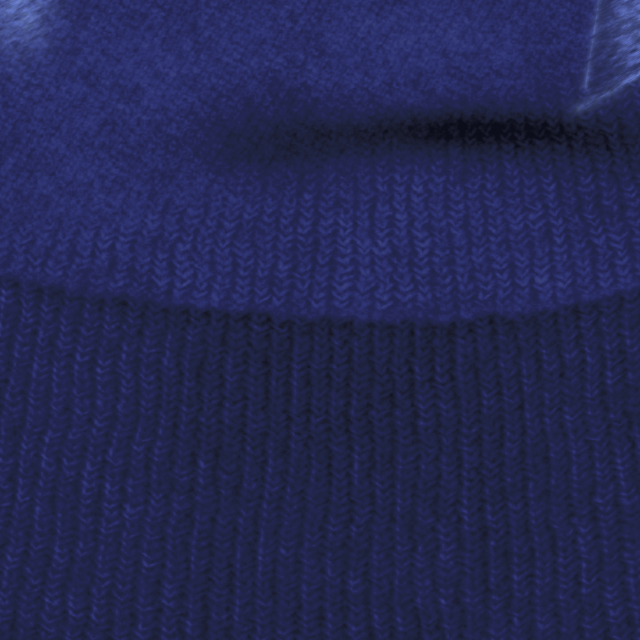
Reproduce this texture procedurally as a WebGL 1 fragment shader.

```glsl
precision highp float;
// Folded blue rib-knit fabric with a turned-up cuff, a shadowed crease and pale rims.
uniform vec2 u_resolution;

float hash(vec2 p) {
  return fract(sin(dot(p, vec2(127.1, 311.7))) * 43758.5453);
}

float noise(vec2 p) {
  vec2 i = floor(p), f = fract(p);
  f = f * f * (3.0 - 2.0 * f);
  float low = mix(hash(i), hash(i + vec2(1.0, 0.0)), f.x);
  float high = mix(hash(i + vec2(0.0, 1.0)), hash(i + vec2(1.0, 1.0)), f.x);
  return mix(low, high, f.y);
}

float fbm(vec2 p) {
  float sum = 0.0, gain = 0.5;
  for (int i = 0; i < 3; i++) {
    sum += gain * noise(p);
    p = p * 2.03 + 17.3;
    gain *= 0.5;
  }
  return sum / 0.875;
}

float blob(vec2 p, vec2 center, vec2 radius) {
  vec2 d = (p - center) / radius;
  return exp(-dot(d, d));
}

float segmentDistance(vec2 p, vec2 a, vec2 b) {
  vec2 d = b - a;
  return length(p - a - d * clamp(dot(p - a, d) / dot(d, d), 0.0, 1.0));
}

// Irregular V stitches: x counts ribs, y counts rows; result is about -1 to 1.
float knit(vec2 p, float slant) {
  p += 0.32 * (vec2(noise(p * 1.1), noise(p * 1.1 + 31.7)) - 0.5);
  float across = abs(fract(p.x) - 0.5);
  float row = p.y - across * slant;
  float gutter = smoothstep(0.2, 0.5, across);
  float strand = 0.5 + 0.5 * cos(6.2832 * row);
  float vary = 0.3 + 1.2 * noise(vec2(p.x * 2.0, row + 0.5));
  float fibre = noise(vec2(p.x * 3.0, row * 3.0)) - 0.5;
  float spine = 1.0 - smoothstep(0.0, 0.13, across);
  return strand * vary * (1.0 - 0.5 * gutter) + 0.4 * fibre - 0.65 * gutter - 0.2 * spine - 0.1;
}

float cuffEdge(float x) {
  float d = x - 0.66;
  return 0.502 + d * d * (d < 0.0 ? 0.16 : 0.43);
}

// Yarn tones, from deep shade to lit fibre.
vec3 yarnColor(float t) {
  vec3 c = mix(vec3(0.045, 0.05, 0.10), vec3(0.10, 0.11, 0.18), clamp(t + 1.0, 0.0, 1.0));
  c = mix(c, vec3(0.12, 0.14, 0.26), clamp(t, 0.0, 1.0));
  c = mix(c, vec3(0.14, 0.15, 0.33), clamp(t - 1.0, 0.0, 1.0));
  c = mix(c, vec3(0.18, 0.20, 0.45), clamp(t - 2.0, 0.0, 1.0));
  return mix(c, vec3(0.25, 0.29, 0.50), clamp((t - 3.0) * 0.7, 0.0, 1.0));
}

float cuffTone(vec2 p, float below) {
  float lean = (0.62 - p.x) * 0.24;
  float wobble = 0.010 * (noise(p * vec2(9.0, 14.0)) - 0.5);
  vec2 grid = vec2((p.x + lean * below + wobble) * 31.0, (p.y - cuffEdge(p.x)) * 72.0);
  float tone = 1.12 + 0.95 * knit(grid, 1.7);
  // Broken bright ridges run along the ribs.
  float ridge = exp(-pow((fract(grid.x + 0.2) - 0.5) / 0.11, 2.0));
  tone += 1.0 * ridge * noise(vec2(floor(grid.x + 0.2) * 7.3, grid.y * 0.5));
  tone += 0.5 * blob(p, vec2(0.0, 0.35), vec2(0.3, 0.4));
  tone += 0.25 * blob(p, vec2(0.95, 0.2), vec2(0.2, 0.35));
  tone -= 0.3 * blob(p, vec2(0.55, 0.36), vec2(0.4, 0.16));
  return tone - 0.8 * exp(-below * below / 0.0006);
}

float bodyTone(vec2 p, float above) {
  float lean = (0.62 - p.x) * (0.5 + 0.8 * above);
  float wobble = 0.008 * (noise(p * vec2(12.0, 16.0)) - 0.5);
  vec2 grid = vec2((p.x - lean * above + wobble) * 31.0, above * 70.0);
  float ribs = knit(grid, 1.6);
  // Finer slanted grain on the left slope and on the fold.
  vec2 diagonal = vec2(p.x * 58.0 - p.y * 34.0, p.y * 78.0 + p.x * 38.0);
  float twill = 0.4 * knit(diagonal, 0.8) + 1.1 * (fbm(diagonal * 0.9) - 0.5);
  float smoothArea = smoothstep(0.10, 0.30, above + 0.30 * (0.42 - p.x));
  float tone = 2.3 + mix(0.95 * ribs, twill, smoothArea);
  tone += 0.4 * blob(p, vec2(0.18, 0.85), vec2(0.25, 0.2));
  tone -= 0.6 * blob(p, vec2(1.0, 0.72), vec2(0.13, 0.14));
  return tone + 0.5 * blob(p, vec2(0.65, 0.95), vec2(0.28, 0.08));
}

// Crease shade: crisp under the fold, softer toward the body.
float creaseShadow(vec2 p) {
  float d = p.x - 0.73;
  float dy = p.y - (0.800 - 0.28 * d * d);
  float spread = dy > 0.0 ? 0.027 : 0.040;
  float core = exp(-dy * dy / (spread * spread) - d * d / 0.055);
  float tail = blob(p, vec2(0.43, 0.785), vec2(0.13, 0.06));
  return 2.8 * core + 1.2 * tail + 0.8 * blob(p, vec2(0.86, 0.79), vec2(0.2, 0.075));
}

void main() {
  vec2 p = gl_FragCoord.xy / u_resolution;
  float height = p.y - cuffEdge(p.x);
  float ragged = height + 0.012 * (noise(p * vec2(60.0, 30.0)) - 0.5);

  // Cuff, body and the rolled edge between them.
  float tone = mix(cuffTone(p, -height), bodyTone(p, height), smoothstep(-0.008, 0.008, ragged));
  float roll = exp(-pow((ragged - 0.004) / 0.011, 2.0));
  tone = mix(tone, 2.2 + 1.6 * (fbm(p * vec2(75.0, 110.0)) - 0.5), 0.65 * roll);
  tone -= creaseShadow(p);

  // Side flap behind the fold, with brushed streaks.
  float flapSide = p.x - (0.917 + 0.13 * (p.y - 0.86));
  float flapBase = p.y - (0.825 + 0.55 * max(p.x - 0.9, 0.0));
  float flap = smoothstep(-0.004, 0.004, flapSide) * smoothstep(-0.004, 0.004, flapBase);
  float streak = fbm(vec2((p.x + p.y) * 45.0, (p.y - 0.6 * p.x) * 150.0));
  tone = mix(tone, 0.8 + 2.2 * streak + 10.0 * max(p.x - 0.93, 0.0), flap);

  // Fibre fuzz and broad unevenness.
  tone += 1.5 * (fbm(p * 180.0) - 0.5) + 0.6 * (fbm(p * 9.0) - 0.5);
  vec3 color = yarnColor(tone);

  // Pale light on the corner and the flap rims.
  float sideRim = segmentDistance(p, vec2(0.936, 1.0), vec2(0.915, 0.865));
  float baseRim = segmentDistance(p, vec2(0.905, 0.831), vec2(1.0, 0.882));
  float glow = 0.45 * exp(-sideRim / 0.005) + 0.45 * exp(-baseRim / 0.008);
  glow += 0.7 * blob(p, vec2(0.03, 1.0), vec2(0.05, 0.075));
  glow += 0.5 * flap * blob(p, vec2(1.0, 0.96), vec2(0.055, 0.09));
  color += vec3(0.30, 0.38, 0.48) * glow * (0.2 + 1.5 * streak);
  gl_FragColor = vec4(clamp(color, 0.0, 1.0), 1.0);
}
```
